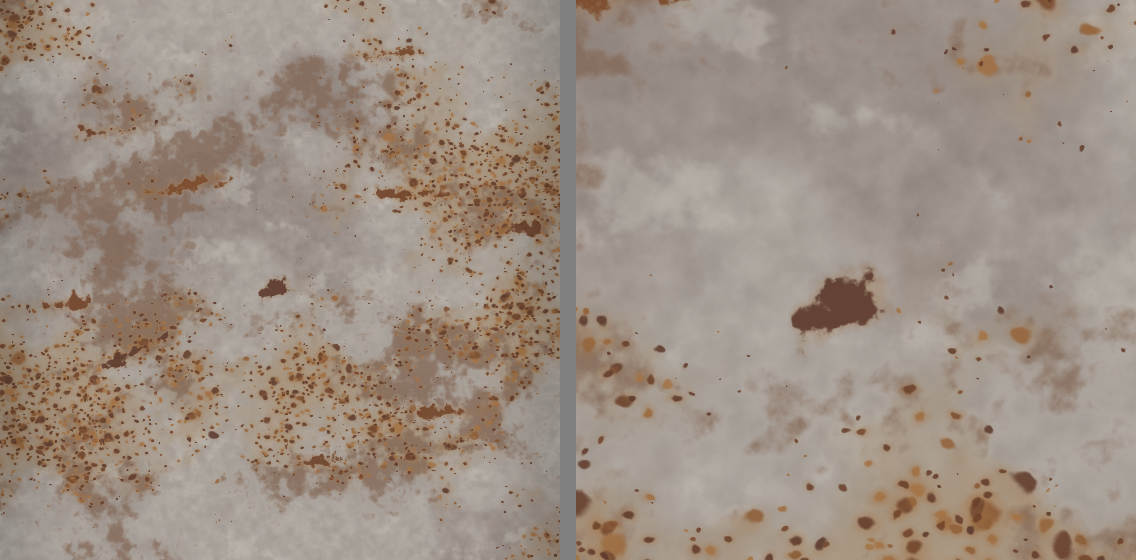
Left: the whole. Right: its middle third, enlarged.
Write a WebGL 2 fragment shader that draws this texture.

```glsl
#version 300 es
precision highp float;
// Weathered pale grey painted metal with rust specks, brown stains and scratches.
uniform vec2 u_resolution;
out vec4 fragColor;

const vec3 PAINT = vec3(0.67, 0.642, 0.615);
const vec3 PAINT_DULL = vec3(0.59, 0.548, 0.525);
const vec3 PAINT_PALE = vec3(0.72, 0.70, 0.67);
const vec3 TAN_WASH = vec3(0.66, 0.575, 0.475);
const vec3 ORANGE = vec3(0.64, 0.45, 0.27);
const vec3 STAIN = vec3(0.50, 0.39, 0.32);
const vec3 RUST = vec3(0.50, 0.29, 0.15);
const vec3 DARK_RUST = vec3(0.34, 0.21, 0.17);

vec2 hash2(vec2 p) {
    vec3 q = fract(p.xyx * vec3(0.1031, 0.1030, 0.0973));
    q += dot(q, q.yzx + 33.33);
    return fract((q.xx + q.yz) * q.zy);
}

float valueNoise(vec2 p) {
    vec2 i = floor(p), f = fract(p);
    f = f * f * (3.0 - 2.0 * f);
    float low = mix(hash2(i).x, hash2(i + vec2(1, 0)).x, f.x);
    float high = mix(hash2(i + vec2(0, 1)).x, hash2(i + vec2(1, 1)).x, f.x);
    return mix(low, high, f.y);
}

float fbm(vec2 p) {
    float sum = 0.0, amp = 0.5;
    for (int i = 0; i < 5; i++) {
        sum += amp * valueNoise(p);
        p = mat2(0.8, 0.6, -0.6, 0.8) * p * 2.03 + 17.3;
        amp *= 0.5;
    }
    return sum / 0.97;
}

float band(float y, float center, float width) {
    float t = (y - center) / width;
    return exp(-t * t);
}

// Cellular specks: x = solid core, y = soft halo, z = tone of the core.
vec3 specks(vec2 p, float density) {
    vec2 cell = floor(p);
    vec3 result = vec3(0.0);
    for (int y = -1; y <= 1; y++) {
        for (int x = -1; x <= 1; x++) {
            vec2 id = cell + vec2(x, y);
            vec2 traits = hash2(id + 57.0);
            float size = clamp((density - traits.x) * 6.0, 0.0, 1.0);
            float radius = 0.42 * sqrt(size) + 0.001;
            float dist = length(p - id - 0.15 - 0.7 * hash2(id));
            float core = smoothstep(radius, radius * 0.5, dist);
            float halo = smoothstep(radius * 2.2, 0.0, dist) * size;
            if (core > result.x) result.z = traits.y;
            result.xy = max(result.xy, vec2(core, halo));
        }
    }
    return result;
}

// Distance to a tilted segment with the given half length.
float segmentDistance(vec2 p, vec2 center, float angle, float halfLength) {
    vec2 d = p - center;
    float c = cos(angle), s = sin(angle);
    vec2 q = vec2(c * d.x + s * d.y, c * d.y - s * d.x);
    return length(vec2(max(abs(q.x) - halfLength, 0.0), q.y));
}

void main() {
    vec2 uv = gl_FragCoord.xy / u_resolution;
    float grain = fbm(uv * 75.0 + 9.0);
    float mottle = fbm(uv * 15.0 + 31.0);
    vec2 ragged = uv + 0.012 * (vec2(fbm(uv * 48.0), fbm(uv * 48.0 + 80.0)) - 0.5);

    // Paint with cloudy dull areas, pale scuffs and fine grain
    float cloud = fbm(uv * vec2(3.5, 5.0) + 4.0) + 0.35 * (mottle - 0.5);
    vec3 color = mix(PAINT, PAINT_DULL, smoothstep(0.42, 0.74, cloud));
    float scuff = fbm(uv * vec2(12.0, 20.0) + 61.0) + 0.3 * (grain - 0.5);
    color = mix(color, PAINT_PALE, 0.5 * smoothstep(0.60, 0.76, scuff));
    color += 0.10 * (grain - 0.5);

    // Rust amount: broad patches gathered in horizontal bands
    float bands = 0.15 * band(uv.y, 0.35, 0.17) + 0.09 * band(uv.y, 0.64, 0.08);
    float patches = fbm(uv * vec2(3.2, 4.2) + 23.0) + bands;
    float rust = smoothstep(0.38, 0.85, patches + 0.55 * (mottle - 0.5));

    // Tan wash and broken brown stains
    float wash = smoothstep(0.46, 0.76, patches + 0.6 * (mottle - 0.5));
    color = mix(color, TAN_WASH, 0.75 * wash);
    float stain = fbm(uv * vec2(4.5, 7.0) + 47.0) + bands + 0.5 * (mottle - 0.5);
    stain = smoothstep(0.62, 0.86, stain + 0.5 * (grain - 0.5));
    color = mix(color, STAIN, 0.75 * stain);

    // Specks from large and rare to fine and frequent
    float frequency = 24.0;
    for (int i = 0; i < 4; i++) {
        float share = mix(0.13, 0.46, float(i) / 3.0);
        vec2 p = ragged * vec2(0.9, 1.1) * frequency + 13.0 * float(i);
        vec3 speck = specks(p, rust * share);
        color = mix(color, ORANGE, 0.5 * speck.y);
        vec3 coreColor = mix(ORANGE, mix(RUST, DARK_RUST, speck.z), smoothstep(0.1, 0.5, speck.z));
        color = mix(color, coreColor, 0.85 * speck.x);
        frequency *= 1.72;
    }

    // Ragged, mostly level scratches with orange bleeding
    for (int i = 0; i < 11; i++) {
        vec2 traits = hash2(vec2(float(i) * 3.7, 12.0));
        vec2 center = 0.06 + 0.88 * hash2(vec2(float(i) * 5.3, 41.0));
        float angle = 1.2 * pow(traits.x - 0.5, 3.0) * 4.0;
        float dist = segmentDistance(ragged, center, angle, mix(0.015, 0.075, traits.y));
        float rough = dist + 0.045 * (grain - 0.47) + 0.03 * (mottle - 0.5);
        color = mix(color, ORANGE, 0.45 * smoothstep(0.026, 0.0, rough + 0.4 * dist));
        color = mix(color, mix(RUST, DARK_RUST, traits.x), 0.85 * smoothstep(0.007, 0.001, rough));
    }

    // Side edges fall into a slight shade
    float edge = smoothstep(0.36, 0.5, abs(uv.x - 0.5));
    fragColor = vec4(color * (1.0 - 0.13 * edge), 1.0);
}
```
